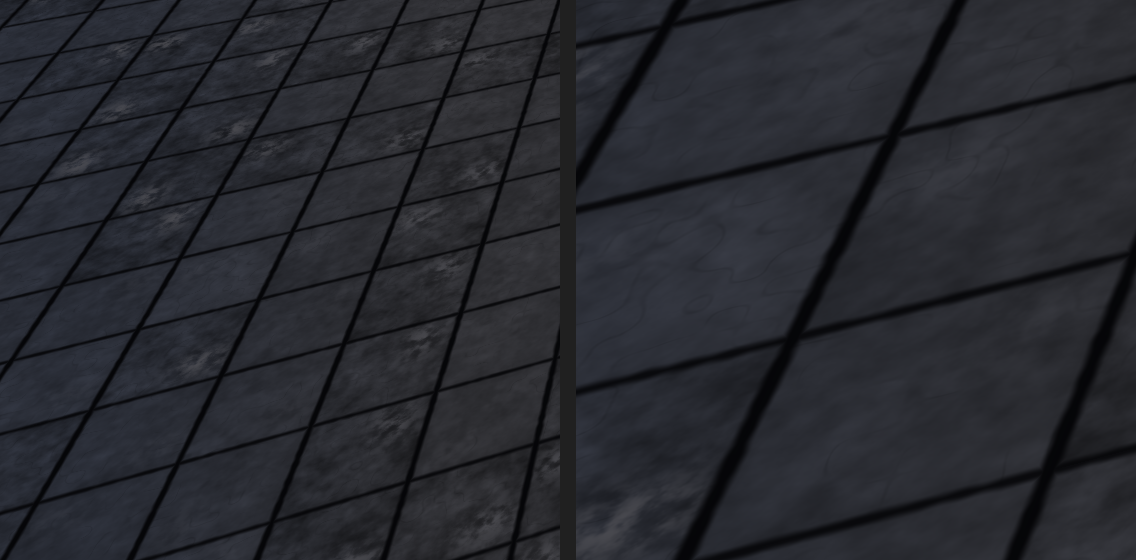
Left: the whole. Right: its middle third, enlarged.
Give the GLSL for this texture, as a Shadertoy shader.

```glsl
const vec3 STONE_COOL = vec3(0.165, 0.179, 0.217);
const vec3 STONE_WARM = vec3(0.188, 0.189, 0.205);
const vec3 PALE_STAIN = vec3(0.30, 0.30, 0.32);
const vec3 JOINT_COLOR = vec3(0.018, 0.019, 0.028);

// Perspective of the floor, in canvas units
const float HORIZON = 2.497;
const float VANISH_X = 1.4688;
const float COLUMN_SCALE = 11.035;
const float COLUMN_SHIFT = 7.466;
const float ROW_SCALE = 18.05;
const float ROW_SLOPE = 0.2487;
const float ROW_START = 0.3503;

const vec2 JOINT_HALF = vec2(0.026, 0.021);  // in tile widths
const vec2 JOINT_SOFT = vec2(0.017, 0.020);
const vec2 JOINT_DEPTH = vec2(0.98, 0.86);
const float ROUGH_SHARE = 0.45;
const vec2 STAIN_CENTER = vec2(0.26, -0.22);

float hash(vec2 p) {
    vec3 q = fract(vec3(p.xyx) * 0.1031);
    q += dot(q, q.yzx + 33.33);
    return fract((q.x + q.y) * q.z);
}

float noise(vec2 p) {
    vec2 i = floor(p), f = fract(p);
    f = f * f * (3.0 - 2.0 * f);
    return mix(mix(hash(i), hash(i + vec2(1, 0)), f.x),
               mix(hash(i + vec2(0, 1)), hash(i + vec2(1, 1)), f.x), f.y);
}

float fbm(vec2 p) {
    float sum = 0.0, amp = 0.5;
    for (int i = 0; i < 4; i++) {
        sum += amp * noise(p);
        p = mat2(1.6, 1.2, -1.2, 1.6) * p + 7.3;
        amp *= 0.5;
    }
    return sum / 0.9375;
}

vec2 floorCoords(vec2 p) {
    float depth = HORIZON - p.y;
    return vec2(COLUMN_SHIFT + COLUMN_SCALE * (p.x - VANISH_X) / depth,
                ROW_SCALE * (p.y - ROW_START - ROW_SLOPE * p.x) / depth);
}

// Turns a tile by a random number of quarter turns
vec2 quarterTurn(vec2 p, float pick) {
    float turn = floor(pick * 4.0);
    if (mod(turn, 2.0) > 0.5) p = vec2(-p.y, p.x);
    return turn > 1.5 ? -p : p;
}

vec3 stone(vec2 local, vec2 id, float side) {
    float rough = step(hash(id + 41.7), ROUGH_SHARE);
    vec2 p = quarterTurn(local, hash(id + 13.1));
    vec2 grain = p + 9.0 * vec2(hash(id + 3.3), hash(id + 71.9));

    float broad = fbm(grain * 4.0);
    float fine = fbm(grain * 13.0 + 20.0);
    float vein = 1.0 - smoothstep(0.0, 0.07, abs(noise(grain * 9.0 + 5.0) - 0.5));

    vec3 color = mix(STONE_COOL, STONE_WARM, side);
    float tone = 1.0 + 0.08 * (hash(id + 27.0) - 0.5) - 0.10 * rough;
    tone += (broad - 0.5) * mix(0.35, 0.65, rough);
    tone += (fine - 0.5) * mix(0.28, 0.50, rough);
    tone -= 0.10 * vein * smoothstep(0.45, 0.65, broad);
    color *= tone;

    // Pale worn patch near one corner of the rough tiles
    vec2 q = (p - STAIN_CENTER) / vec2(0.22, 0.17);
    float stain = exp(-dot(q, q)) * smoothstep(0.30, 0.72, fine);
    return mix(color, PALE_STAIN, stain * mix(0.12, 0.85, rough));
}

void mainImage(out vec4 fragColor, in vec2 fragCoord) {
    vec2 p = fragCoord / iResolution.xy;
    vec2 uv = floorCoords(p);
    vec2 local = fract(uv) - 0.5;
    vec3 color = stone(local, floor(uv), smoothstep(0.1, 0.9, p.x));

    // Joints with slightly uneven, soft edges
    vec2 edge = 0.5 - abs(local);
    edge += 0.010 * (vec2(noise(uv * 17.0), noise(uv * 17.0 + 40.0)) - 0.5);
    vec2 soft = max(JOINT_SOFT, fwidth(uv));
    vec2 joint = 1.0 - smoothstep(JOINT_HALF - soft, JOINT_HALF + soft, edge);
    joint *= JOINT_DEPTH;

    // Grime gathered along the tile borders
    color *= 1.0 - 0.16 * exp(-min(edge.x, edge.y) * 22.0);
    color = mix(color, JOINT_COLOR, max(joint.x, joint.y));
    fragColor = vec4(color, 1.0);
}
```
